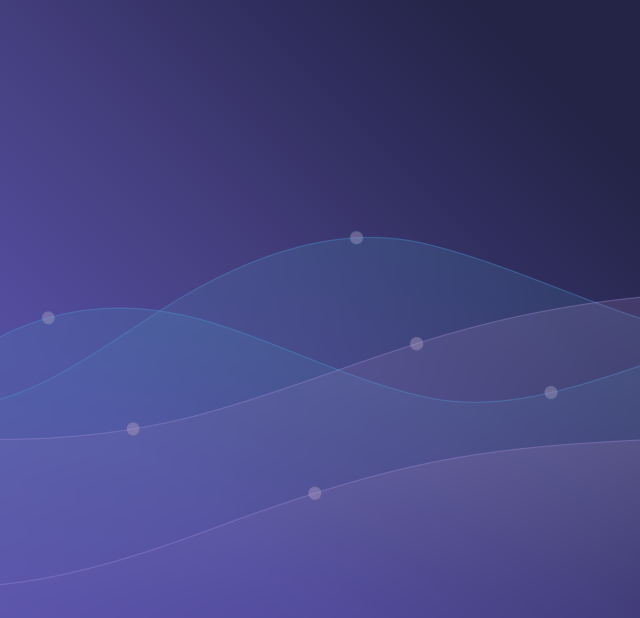
Write a WebGL 1 fragment shader that draws this background.

```glsl
precision highp float;
// Translucent blue and violet waves with marker dots over a diagonal indigo gradient.

uniform vec2 u_resolution;

#define FILL_ALPHA 0.21
#define FADE_POWER 1.2
#define LINE_ALPHA 0.42
#define LINE_HALF 0.0009
#define DOT_RADIUS 0.0102
#define DOT_ALPHA 0.38
#define RIM_ALPHA 0.35
#define BLUE vec3(0.29, 0.56, 0.74)
#define VIOLET vec3(0.62, 0.51, 0.73)
#define DOT_COLOR vec3(0.72, 0.66, 0.78)

// Cubic Hermite segment between heights a and b with slopes ma and mb
float hermite(float a, float b, float ma, float mb, float s) {
  float r = 1.0 - s;
  return a * r * r * (1.0 + 2.0 * s) + b * s * s * (3.0 - 2.0 * s)
       + (ma * s * r * r - mb * s * s * r) / 3.0;
}

// Smooth curve through four heights spaced at thirds of the width
float curve(float x, vec4 h, vec4 m) {
  float s = x * 3.0;
  if (s < 1.0) return hermite(h.x, h.y, m.x, m.y, s);
  if (s < 2.0) return hermite(h.y, h.z, m.y, m.z, s - 1.0);
  return hermite(h.z, h.w, m.z, m.w, s - 2.0);
}

// Antialiased coverage of the inside of a signed distance
float cover(float d, float px) {
  return clamp(0.5 - d / px, 0.0, 1.0);
}

// Diagonal gradient, light at the lower left and dark at the upper right
vec3 background(float t) {
  vec3 c = mix(vec3(0.360, 0.335, 0.675), vec3(0.325, 0.300, 0.620),
               clamp((t + 1.0) / 0.5, 0.0, 1.0));
  c = mix(c, vec3(0.265, 0.243, 0.488), clamp((t + 0.5) / 0.5, 0.0, 1.0));
  c = mix(c, vec3(0.190, 0.180, 0.370), clamp(t / 0.4, 0.0, 1.0));
  return mix(c, vec3(0.140, 0.140, 0.276), clamp((t - 0.4) / 0.36, 0.0, 1.0));
}

// Marker with a thin tinted rim, centred on the curve
vec3 addDot(vec3 c, vec2 uv, float x, vec4 h, vec4 m, vec3 tint) {
  float px = 1.0 / u_resolution.y;
  vec2 offset = uv - vec2(x, curve(x, h, m));
  offset.x *= u_resolution.x / u_resolution.y;
  float d = length(offset) - DOT_RADIUS;
  c = mix(c, DOT_COLOR, DOT_ALPHA * cover(d, px));
  return mix(c, tint * 0.85, RIM_ALPHA * cover(abs(d) - 0.001, px));
}

// Fading fill, bright outline and two markers
vec3 addWave(vec3 c, vec2 uv, vec4 h, vec4 m, float crest, vec3 tint, vec2 dots) {
  float px = 1.0 / u_resolution.y;
  float aspect = u_resolution.x / u_resolution.y;
  float y = curve(uv.x, h, m);
  float slope = (curve(uv.x + 0.001, h, m) - y) / (0.001 * aspect);
  float d = (uv.y - y) / sqrt(1.0 + slope * slope);
  float fade = pow(clamp(uv.y / crest, 0.0, 1.0), FADE_POWER);
  c = mix(c, tint, FILL_ALPHA * fade * cover(d, px));
  vec3 glow = tint * vec3(0.95, 1.04, 1.12);
  c = mix(c, glow, LINE_ALPHA * cover(abs(d) - LINE_HALF, px));
  c = addDot(c, uv, dots.x, h, m, tint);
  return addDot(c, uv, dots.y, h, m, tint);
}

void main() {
  vec2 uv = gl_FragCoord.xy / u_resolution;
  float aspect = u_resolution.x / u_resolution.y;
  vec3 color = background(uv.x * aspect + uv.y - 1.0);

  // Waves from back to front; a marker at -1 lies off the canvas
  color = addWave(color, uv, vec4(0.354, 0.547, 0.605, 0.485),
                  vec4(0.29, 0.52, -0.25, -0.34), 0.616, BLUE, vec2(0.557, -1.0));
  color = addWave(color, uv, vec4(0.455, 0.477, 0.357, 0.408),
                  vec4(0.52, -0.32, -0.22, 0.35), 0.501, BLUE, vec2(0.0755, 0.861));
  color = addWave(color, uv, vec4(0.289, 0.335, 0.449, 0.519),
                  vec4(0.0, 0.296, 0.322, 0.104), 0.519, VIOLET, vec2(0.208, 0.651));
  color = addWave(color, uv, vec4(0.054, 0.145, 0.250, 0.288),
                  vec4(0.104, 0.384, 0.218, 0.052), 0.288, VIOLET, vec2(0.492, -1.0));

  gl_FragColor = vec4(color, 1.0);
}
```
